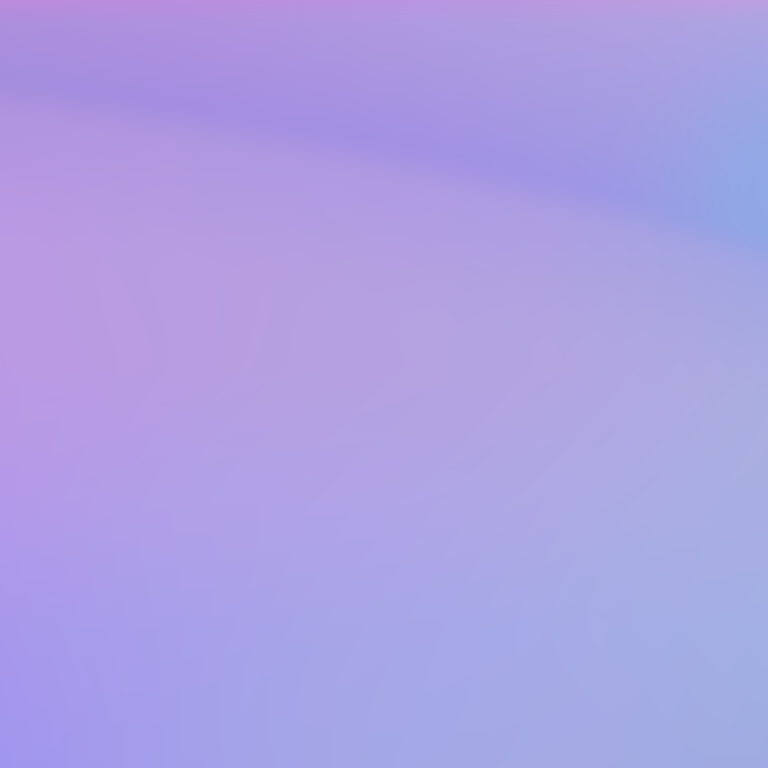
This background is drawn by a Shadertoy shader. Its source:

```glsl
// Soft lilac and periwinkle gradient with a gently curved shaded fold near the top.

// Linear progress from a to b, clamped to 0..1
float ramp(float a, float b, float v) {
    return clamp((v - a) / (b - a), 0.0, 1.0);
}

// Smooth horizontal blend through left, middle and right colours
vec3 blendAcross(vec3 left, vec3 middle, vec3 right, float x) {
    return left * (1.0 - x) * (1.0 - 2.0 * x)
         + middle * 4.0 * x * (1.0 - x)
         + right * x * (2.0 * x - 1.0);
}

// Height of the fold crease
float foldHeight(float x) {
    return 0.897 - 0.13 * x - 0.07 * x * x;
}

// Round glow that fades with distance
float glow(vec2 p, vec2 center, vec2 radius) {
    vec2 d = (p - center) / radius;
    return exp(-dot(d, d));
}

// Broad sheet below the fold
vec3 lowerSheet(vec2 p) {
    vec3 base  = blendAcross(vec3(0.627, 0.588, 0.933), vec3(0.643, 0.655, 0.902), vec3(0.624, 0.671, 0.886), p.x);
    vec3 low   = blendAcross(vec3(0.655, 0.596, 0.925), vec3(0.655, 0.651, 0.910), vec3(0.635, 0.686, 0.894), p.x);
    vec3 mid   = blendAcross(vec3(0.702, 0.600, 0.914), vec3(0.686, 0.647, 0.902), vec3(0.663, 0.682, 0.886), p.x);
    vec3 high  = blendAcross(vec3(0.729, 0.604, 0.890), vec3(0.710, 0.631, 0.882), vec3(0.675, 0.675, 0.878), p.x);
    vec3 crest = blendAcross(vec3(0.690, 0.580, 0.871), vec3(0.682, 0.606, 0.886), vec3(0.645, 0.645, 0.886), p.x);
    vec3 color = mix(base, low, ramp(0.0, 0.18, p.y));
    color = mix(color, mid, ramp(0.18, 0.34, p.y));
    color = mix(color, high, ramp(0.34, 0.52, p.y));
    float belowFold = foldHeight(p.x) - p.y;
    return mix(color, crest, 1.0 - smoothstep(0.0, 0.24, belowFold));
}

// Strip above the fold, lightening away from the crease
vec3 upperSheet(vec2 p, vec3 crease) {
    vec3 strip = blendAcross(vec3(0.675, 0.557, 0.867), vec3(0.686, 0.596, 0.878), vec3(0.686, 0.647, 0.882), p.x);
    vec3 rim   = blendAcross(vec3(0.741, 0.541, 0.863), vec3(0.729, 0.573, 0.878), vec3(0.753, 0.627, 0.878), p.x);
    float crest = foldHeight(p.x);
    vec3 color = mix(crease, strip, ramp(crest, 0.97, p.y));
    return mix(color, rim, smoothstep(0.965, 1.008, p.y));
}

// Faint uneven tint from layered sines
float softMottle(vec2 p) {
    return sin(9.0 * p.x + 5.0 * p.y + 1.5 * sin(7.0 * p.y))
         + 0.6 * sin(17.0 * p.y - 8.0 * p.x + sin(11.0 * p.x));
}

void mainImage(out vec4 fragColor, in vec2 fragCoord) {
    vec2 p = fragCoord / iResolution.xy;

    // Shaded crease, bluer toward the right
    vec3 crease = blendAcross(vec3(0.647, 0.553, 0.871), vec3(0.635, 0.569, 0.886), vec3(0.598, 0.618, 0.898), p.x);

    // Join both sheets with a soft edge under the crease
    float edge = smoothstep(-0.055, 0.005, p.y - foldHeight(p.x));
    vec3 color = mix(lowerSheet(p), upperSheet(p, crease), edge);

    // Blue light at the right end of the fold
    float blueLight = glow(p, vec2(1.03, 0.75), vec2(0.14, 0.16)) * mix(0.25, 0.8, edge);
    color = mix(color, vec3(0.553, 0.667, 0.902), blueLight);

    // Slight warm and cool variation
    color += vec3(0.002, -0.002, 0.001) * softMottle(p);
    fragColor = vec4(color, 1.0);
}
```
